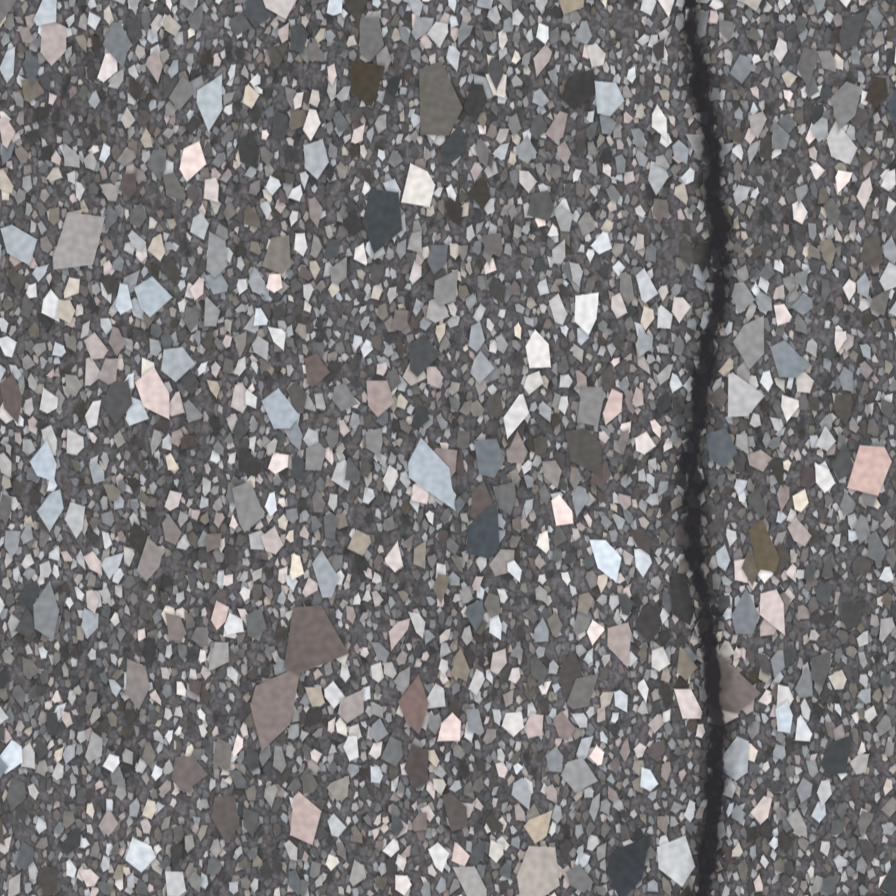
This texture is drawn by a Shadertoy shader. Its source:

```glsl
const float TAU = 6.2831853;
const vec3 BINDER = vec3(0.395, 0.388, 0.398);
const vec3 CRACK = vec3(0.17, 0.165, 0.18);
const vec3 PINK = vec3(1.10, 0.96, 0.93);
const vec3 TAN = vec3(1.10, 1.00, 0.85);
const vec3 SLATE = vec3(0.92, 1.00, 1.07);

vec3 hash3(vec3 p) {
    p = fract(p * vec3(0.1031, 0.1030, 0.0973));
    p += dot(p, p.yxz + 33.33);
    return fract((p.xxy + p.yxx) * p.zyx);
}

float gradientDot(vec2 cell, vec2 offset) {
    float angle = TAU * hash3(vec3(cell, 7.0)).x;
    return dot(vec2(cos(angle), sin(angle)), offset);
}

float gradientNoise(vec2 p) {
    vec2 i = floor(p), f = fract(p);
    vec2 u = f * f * f * (f * (f * 6.0 - 15.0) + 10.0);
    vec2 e = vec2(1.0, 0.0);
    float low = mix(gradientDot(i, f), gradientDot(i + e, f - e), u.x);
    float high = mix(gradientDot(i + e.yx, f - e.yx), gradientDot(i + 1.0, f - 1.0), u.x);
    return mix(low, high, u.y);
}

// Signed distance to a convex chip with uneven sides
float chipDistance(vec2 p, vec3 id, float size) {
    float d = -1.0;
    for (int i = 0; i < 5; i++) {
        vec3 h = hash3(id + vec3(0.0, 0.0, 11.0 + float(i) * 3.0));
        float angle = (float(i) + 0.7 * h.x) * TAU / 5.0;
        d = max(d, dot(p, vec2(cos(angle), sin(angle))) - size * mix(0.25, 0.45, h.y));
    }
    return d;
}

// Mineral colour: brightness first, then a warm or cool hue
vec3 chipColor(vec3 h, float light, float tint) {
    float tone = mix(0.27, light, h.x);
    vec3 hue = h.y < 0.3 ? PINK : (h.y < 0.5 ? TAN : SLATE);
    return tone * mix(vec3(1.0, 0.99, 0.99), hue, tint * h.z);
}

// One layer of upright chips laid over the base colour
vec3 scatterChips(vec3 base, vec2 uv, float count, float density, float light, float tint, float seed) {
    const float STRETCH = 1.55;
    vec2 grid = uv * count * vec2(1.0, 1.0 / STRETCH);
    vec2 home = floor(grid);
    float soft = max(0.0011, 0.7 / iResolution.y) * count;
    for (int k = 0; k < 9; k++) {
        vec2 cell = home + vec2(float(k % 3), float(k / 3)) - 1.0;
        vec3 id = vec3(cell + 50.0, seed);
        vec3 place = hash3(id);
        if (place.z > density) continue;
        vec3 shape = hash3(id + vec3(0.0, 0.0, 5.0));
        vec2 p = (grid - cell - mix(vec2(0.2), vec2(0.8), place.xy)) * vec2(1.0, STRETCH);
        float tilt = (shape.x - 0.5) * 0.9;
        p = mat2(cos(tilt), sin(tilt), -sin(tilt), cos(tilt)) * p;
        p.y /= STRETCH;
        float d = chipDistance(p, id, mix(0.7, 1.15, shape.y));
        float rim = 1.0 - smoothstep(0.0, 0.0035 * count, d);
        vec3 color = chipColor(hash3(id + vec3(0.0, 0.0, 8.0)), light, tint);
        color *= 1.0 + 0.12 * gradientNoise(uv * 120.0 + place.xy * 9.0);
        base *= 1.0 - 0.14 * rim;
        base = mix(base, color, 1.0 - smoothstep(-soft, soft, d));
    }
    return base;
}

// Ragged upright crack with a dirty margin
vec3 drawCrack(vec3 base, vec2 uv) {
    float center = 0.787 + 0.015 * sin(11.2 * uv.y - 0.33);
    center += 0.007 * gradientNoise(vec2(3.0, uv.y * 17.0));
    float ragged = gradientNoise(uv * vec2(55.0, 38.0)) + 0.6 * gradientNoise(uv * 110.0);
    float d = abs(uv.x - center) + 0.009 * ragged;
    float width = 0.009 + 0.006 * gradientNoise(vec2(9.0, uv.y * 8.0));
    base *= mix(0.68, 1.0, smoothstep(0.006, 0.028, d));
    return mix(base, CRACK, 0.9 * (1.0 - smoothstep(width - 0.004, width + 0.002, d)));
}

void mainImage(out vec4 fragColor, in vec2 fragCoord) {
    vec2 uv = fragCoord / iResolution.y;
    float grit = gradientNoise(uv * vec2(150.0, 110.0)) + 0.6 * gradientNoise(uv * 240.0);
    vec3 color = BINDER * (1.0 + 0.3 * grit);

    // Finest grains first, coarse stones last
    color = scatterChips(color, uv, 115.0, 0.85, 0.78, 0.5, 20.0);
    color = scatterChips(color, uv, 72.0, 0.62, 0.90, 0.5, 60.0);
    color = scatterChips(color, uv, 44.0, 0.40, 0.94, 0.6, 100.0);
    color = scatterChips(color, uv, 27.0, 0.20, 0.94, 0.8, 140.0);
    color = scatterChips(color, uv, 18.0, 0.10, 0.88, 1.2, 180.0);

    color *= 1.0 + 0.10 * gradientNoise(uv * 7.0);
    color = drawCrack(color, uv);
    fragColor = vec4(clamp(color, 0.0, 1.0), 1.0);
}
```
